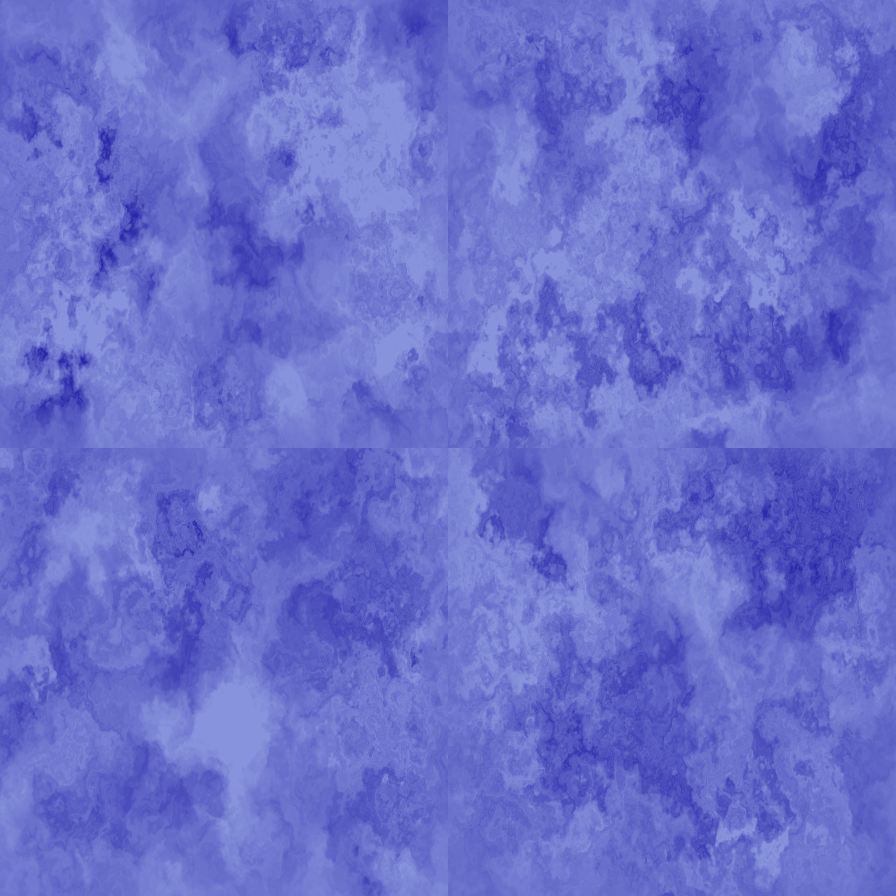
Give the GLSL for this texture, as a three.js fragment shader.

```glsl
// Mottled blue plaster in a 2 by 2 grid of tiles, each with its own pattern.
// Fractal value noise bends a second fractal noise into ragged, speckled
// blotches; the bending varies by patch and calms down towards the seams.

varying vec2 vUv;

const float TILES = 2.0;                     // repeats across and down
const vec2 BLOTCH_FREQ = vec2(7.6, 5.6);     // blotches per tile, slightly tall
const float BEND_FREQ = 1.7;                 // bending noise, relative to blotches
const float CALM_WARP = 1.1;                 // bending in smooth patches
const float ROUGH_WARP = 4.2;                // bending in ragged patches
const float PATCH_FREQ = 0.55;               // patch size, relative to blotches
const float GAIN = 0.62;                     // weight of each finer octave
const int OCTAVES = 5;
const float SEAM_WIDTH = 0.10;               // calm margin, in tiles
const float SEAM_CONTRAST = 0.55;
const float CLOUD_FREQ = 6.0;                // broad clouds per canvas
const float CLOUD_AMOUNT = 0.14;
const float MEAN_TONE = 0.69;
const float CONTRAST = 1.4;
const float DARK_SKEW = 1.6;                 // deepens the darkest flecks
const vec3 DEEP_BLUE = vec3(0.16, 0.155, 0.66);
const vec3 PALE_BLUE = vec3(0.53, 0.577, 0.862);

float hash(vec2 p) {
  return fract(sin(dot(p, vec2(127.1, 311.7))) * 43758.5453);
}

// Smoothly interpolated lattice noise, 0 to 1
float valueNoise(vec2 p) {
  vec2 cell = floor(p);
  vec2 f = fract(p);
  f = f * f * (3.0 - 2.0 * f);
  float low = mix(hash(cell), hash(cell + vec2(1.0, 0.0)), f.x);
  float high = mix(hash(cell + vec2(0.0, 1.0)), hash(cell + vec2(1.0, 1.0)), f.x);
  return mix(low, high, f.y);
}

// Sum of octaves, each turned to hide the lattice; normalised to 0 to 1
float fractalNoise(vec2 p) {
  const mat2 TURN = mat2(0.8, 0.6, -0.6, 0.8);
  float sum = 0.0;
  float total = 0.0;
  float weight = 1.0;
  for (int i = 0; i < OCTAVES; i++) {
    sum += weight * valueNoise(p);
    total += weight;
    weight *= GAIN;
    p = TURN * p * 2.03 + vec2(3.7, 1.9);
  }
  return sum / total;
}

// Blotches inside one tile, centred on zero
float blotches(vec2 local, vec2 tile) {
  vec2 seed = 40.0 * vec2(hash(tile + 2.3), hash(tile + 7.9));
  vec2 p = local * BLOTCH_FREQ + seed;
  vec2 q = p * BEND_FREQ;
  vec2 bend = vec2(fractalNoise(q + 11.3), fractalNoise(q + vec2(5.2, 27.1)));
  float rough = smoothstep(0.2, 0.8, valueNoise(p * PATCH_FREQ + 31.0));
  float warp = mix(CALM_WARP, ROUGH_WARP, rough);
  return fractalNoise(p + warp * (bend - 0.5)) - 0.5;
}

void main() {
  // Tile layout and distance to the nearest seam
  vec2 grid = vUv * TILES;
  vec2 tile = min(floor(grid), vec2(TILES - 1.0));
  vec2 local = grid - tile;
  vec2 toSeam = min(local, 1.0 - local);
  float inside = smoothstep(0.0, SEAM_WIDTH, min(toSeam.x, toSeam.y));

  // Mottling of the tile, and clouds shared by all tiles
  float mottle = blotches(local, tile) * mix(SEAM_CONTRAST, 1.0, inside);
  float cloud = valueNoise(vUv * CLOUD_FREQ + 17.0) - 0.5;

  // Tone and colour
  float tone = MEAN_TONE + CONTRAST * mottle + CLOUD_AMOUNT * cloud;
  float shade = min(mottle, 0.0);
  tone -= DARK_SKEW * shade * shade;
  gl_FragColor = vec4(mix(DEEP_BLUE, PALE_BLUE, clamp(tone, 0.0, 1.0)), 1.0);
}
```
